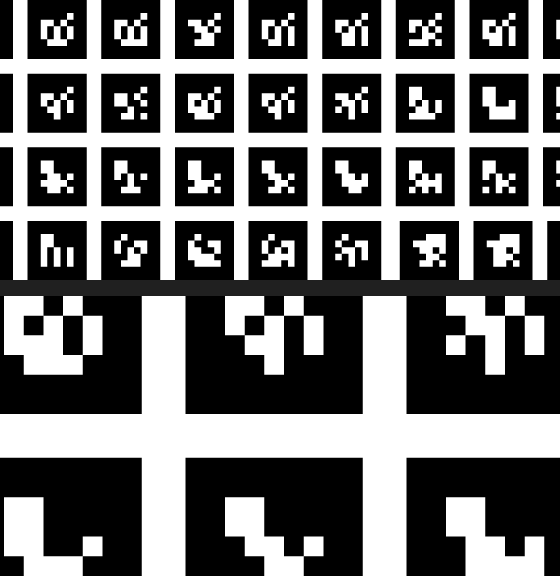
Top: the whole. Bottom: its middle third, enlarged.
Give the GLSL for this pattern, as a Shadertoy shader.

```glsl
// A sheet of square black tags on white, each holding a 5 x 5 binary code.
// The upper two code rows follow the tag's running number; the lower three
// are picked by hash from a few row words. Edges are smoothed by supersampling.

// Lengths are in canvas heights; y is measured down from the top edge.
const float PITCH = 0.2630;        // distance between tags
const float CELL = 0.0234375;      // side of one code cell
const float TAG_CELLS = 9.0;       // cells along a tag, border included
const float BORDER_CELLS = 2.0;    // black cells around the code
const float CODE_CELLS = 5.0;      // cells along the code
const float FIRST_LEFT = 0.0986;   // left edge of column zero
const float LATE_SHIFT = 0.0145;   // sideways step late in the last row
const float LATE_COLUMN = 5.0;
const float LAST_ROW = 3.0;
const float COLUMNS = 9.0;         // tags per row, cut ones included
const float SEED = 4.7;
const int SAMPLES = 4;             // samples per pixel side
const vec3 INK = vec3(0.0);
const vec3 PAPER = vec3(1.0);

// Five-bit row words, the highest bit on the left.
const int HEAD_TOP[4] = int[4](1, 24, 8, 7);
const int HEAD_NEXT[4] = int[4](26, 24, 19, 31);
const int MIDDLE[4] = int[4](21, 21, 13, 25);
const int TAIL[8] = int[8](21, 13, 29, 6, 4, 14, 15, 30);

float hash(vec2 p) {
    return fract(sin(dot(p, vec2(12.99, 78.23)) + SEED) * 4375.85);
}

// Tags share their two head rows in runs along the reading order.
int headGroup(vec2 tag) {
    float number = tag.y * COLUMNS + tag.x + 1.0;
    return int(step(14.5, number) + step(28.5, number) + step(32.5, number));
}

int rowWord(vec2 tag, int row) {
    int group = headGroup(tag);
    if (row == 0) return HEAD_TOP[group];
    if (row == 1) return HEAD_NEXT[group];
    float pick = hash(tag + vec2(0.0, 17.0 * float(row)));
    return row == 2 ? MIDDLE[int(pick * 4.0)] : TAIL[int(pick * 8.0)];
}

// Returns 1 on paper or a lit code cell, 0 on ink.
float sheet(vec2 p) {
    float row = floor(p.y / PITCH);
    float x = p.x - FIRST_LEFT;

    // The last row steps aside from one column onward.
    float lateStart = LATE_COLUMN * PITCH;
    if (row == LAST_ROW && x > lateStart) {
        x -= LATE_SHIFT;
        if (x < lateStart) return 1.0;
    }

    vec2 tag = vec2(floor(x / PITCH), row);
    vec2 cell = (vec2(x, p.y) - tag * PITCH) / CELL;
    if (max(cell.x, cell.y) > TAG_CELLS) return 1.0;

    // Code bits inside the black border.
    vec2 code = floor(cell - BORDER_CELLS);
    if (min(code.x, code.y) < 0.0 || max(code.x, code.y) >= CODE_CELLS) return 0.0;
    int word = rowWord(tag, int(code.y));
    return float((word >> (int(CODE_CELLS) - 1 - int(code.x))) & 1);
}

void mainImage(out vec4 fragColor, in vec2 fragCoord) {
    float light = 0.0;
    for (int j = 0; j < SAMPLES; j++) {
        for (int i = 0; i < SAMPLES; i++) {
            vec2 offset = (vec2(i, j) + 0.5) / float(SAMPLES) - 0.5;
            vec2 p = (fragCoord + offset) / iResolution.y;
            light += sheet(vec2(p.x, 1.0 - p.y));
        }
    }
    light /= float(SAMPLES * SAMPLES);
    fragColor = vec4(mix(INK, PAPER, light), 1.0);
}
```
